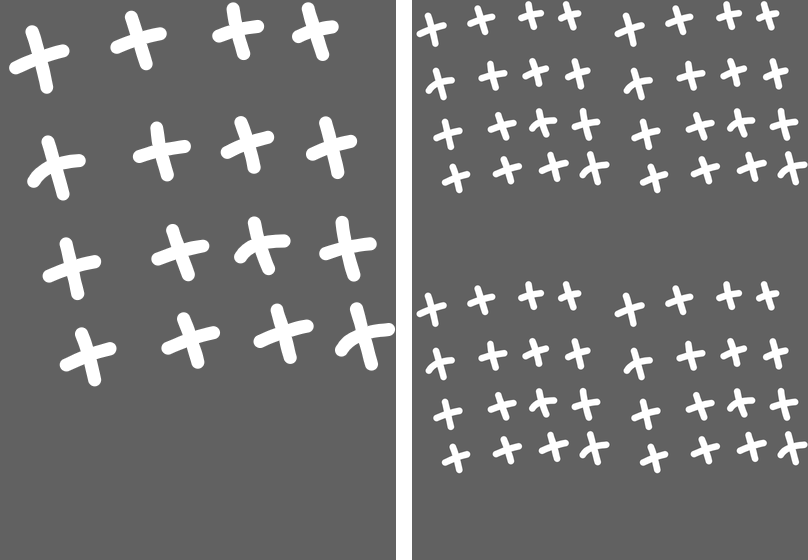
Left, the tile; right, the same tile 2 across and 2 down.
Reproduce this pattern procedurally as a Shadertoy shader.

```glsl
// Hand-drawn white plus marks in a loose leaning grid on grey, with an empty lower band.
#define COLUMNS 4
#define ROWS 4
#define PAPER vec3(0.38)
#define INK vec3(1.0)
#define STROKE_RADIUS 0.0117
#define TILT 0.3
#define TILT_JITTER 0.09
#define BOW 0.005
#define WOBBLE 0.0012
#define WOBBLE_CELLS vec2(26.0, 37.0)
#define CURVE_STEPS 8

vec2 hash2(vec2 p) {
    vec3 q = fract(p.xyx * vec3(0.1031, 0.1030, 0.0973));
    q += dot(q, q.yzx + 33.33);
    return fract((q.xx + q.yz) * q.zy) * 2.0 - 1.0;
}

// Gradient noise that wraps after a whole number of cells
float cornerSlope(vec2 cell, vec2 corner, vec2 f) {
    return dot(hash2(mod(cell + corner, WOBBLE_CELLS) + 7.0), f - corner);
}

float wrappedNoise(vec2 uv) {
    vec2 p = uv * WOBBLE_CELLS, cell = floor(p), f = fract(p);
    vec2 s = f * f * f * (f * (f * 6.0 - 15.0) + 10.0);
    float low = mix(cornerSlope(cell, vec2(0, 0), f), cornerSlope(cell, vec2(1, 0), f), s.x);
    float high = mix(cornerSlope(cell, vec2(0, 1), f), cornerSlope(cell, vec2(1, 1), f), s.x);
    return mix(low, high, s.y);
}

float segmentDistance(vec2 p, vec2 a, vec2 b) {
    vec2 ab = b - a;
    return length(p - a - ab * clamp(dot(p - a, ab) / dot(ab, ab), 0.0, 1.0));
}

// Distance to a quadratic curve, walked as short segments
float curveDistance(vec2 p, vec2 a, vec2 control, vec2 b) {
    float d = 1.0;
    vec2 previous = a;
    for (int i = 1; i <= CURVE_STEPS; i++) {
        float t = float(i) / float(CURVE_STEPS);
        vec2 next = mix(mix(a, control, t), mix(control, b, t), t);
        d = min(d, segmentDistance(p, previous, next));
        previous = next;
    }
    return d;
}

// Grid that leans right, tightens downward and arches across
vec2 markCentre(float c, float r) {
    vec2 centre = vec2(0.0703 + 0.194 * c - 0.0099 * c * c + 0.029 * r,
                       0.904 - 0.2155 * r + 0.0117 * r * r + 0.0378 * c - 0.0086 * c * c);
    centre.x += 0.012 * sin(2.094 * c) * sin(1.3 * r - 0.7);
    centre.y -= (0.01 - 0.0045 * c) * step(r, 0.5);
    return centre;
}

// Two crossing brush strokes; one mark in each lower row has a hooked left end
float markDistance(vec2 p, float c, float r) {
    vec2 jitter = hash2(vec2(c, r) + 3.0);
    float u = c - 1.5, v = r - 1.5;
    float growth = 0.0019 * u * v;
    float tall = 0.0417 + 0.0023 * u * u + growth;
    float wide = 0.0407 - 0.0017 * u + 0.0018 * v + growth;
    vec2 down = normalize(vec2(TILT + TILT_JITTER * jitter.x, -1.0)) * tall;
    vec2 across = normalize(vec2(1.0, TILT + TILT_JITTER * jitter.y)) * wide;

    float hooked = step(abs(c - floor(1.5 * r - 1.0)), 0.5);
    vec2 leftEnd = -across + hooked * vec2(0.003, -0.011);
    vec2 bend = mix(vec2(0.0, BOW), vec2(-0.021, 0.009), hooked);
    float upright = curveDistance(p, -down, vec2(BOW * jitter.y, 0.0), down);
    return min(upright, curveDistance(p, leftEnd, bend, across));
}

void mainImage(out vec4 fragColor, in vec2 fragCoord) {
    vec2 p = fragCoord / iResolution.y;
    vec2 tile = vec2(iResolution.x / iResolution.y, 1.0);

    float d = 1.0;
    for (int row = 0; row < ROWS; row++) {
        for (int column = 0; column < COLUMNS; column++) {
            float c = float(column), r = float(row);
            vec2 local = p - markCentre(c, r);
            local -= tile * round(local / tile);
            if (dot(local, local) < 0.01) d = min(d, markDistance(local, c, r));
        }
    }

    // Slightly uneven brush edge, smoothed over one pixel
    d -= STROKE_RADIUS + WOBBLE * wrappedNoise(p / tile);
    float coverage = clamp(0.5 - d * iResolution.y, 0.0, 1.0);
    fragColor = vec4(mix(PAPER, INK, coverage), 1.0);
}
```
